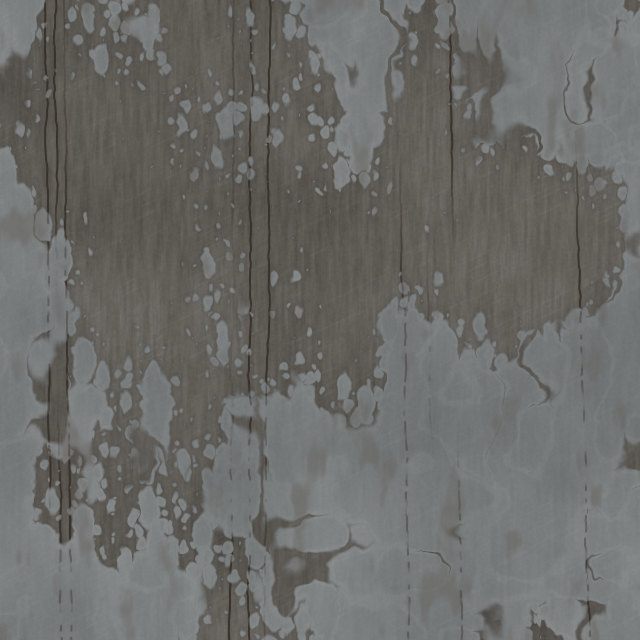
A WebGL 2 fragment shader for this texture:

```glsl
#version 300 es
precision highp float;
// Worn wall: flaking grey-blue paint over dark, vertically grained boards with thin seams.
uniform vec2 u_resolution;
out vec4 fragColor;

const vec3 WOOD_DARK = vec3(0.325, 0.307, 0.285);
const vec3 WOOD_LIGHT = vec3(0.425, 0.415, 0.393);
const vec3 PAINT_DARK = vec3(0.430, 0.446, 0.450);
const vec3 PAINT_LIGHT = vec3(0.515, 0.527, 0.529);
const vec3 STAIN = vec3(0.405, 0.395, 0.375);
const vec3 SEAM = vec3(0.205, 0.170, 0.145);
const float PAINT_BIAS = 0.29;     // higher leaves more paint
const float WEAR_DEPTH = 0.64;     // strength of the two large bare areas
const float PATCH_NOISE = 1.05;    // raggedness of the bare areas
const float EDGE_SOFTNESS = 0.0016;
const float SLIT_WIDTH = 0.0055;
const float SEAM_WIDTH = 0.0015;
const int SEAM_COUNT = 10;

float hash(vec2 p) {
  vec3 q = fract(vec3(p.xyx) * 0.1031);
  q += dot(q, q.yzx + 33.33);
  return fract((q.x + q.y) * q.z);
}

float noise(vec2 p) {
  vec2 i = floor(p), f = fract(p);
  f = f * f * (3.0 - 2.0 * f);
  return mix(mix(hash(i), hash(i + vec2(1, 0)), f.x),
             mix(hash(i + vec2(0, 1)), hash(i + vec2(1, 1)), f.x), f.y);
}

float fbm(vec2 p, int octaves) {
  float sum = 0.0, amp = 0.5, total = 0.0;
  for (int i = 0; i < octaves; i++) {
    sum += amp * noise(p);
    total += amp;
    amp *= 0.5;
    p = p * 2.03 + 17.3;
  }
  return sum / total;
}

float bareArea(vec2 p, vec2 center, vec2 radius) {
  vec2 q = (p - center) / radius;
  return exp(-dot(q, q));
}

// Positive where paint survives, negative on bare boards.
float coverage(vec2 p) {
  float bare = bareArea(p, vec2(0.27, 0.66), vec2(0.32, 0.42))
             + bareArea(p, vec2(0.87, 0.63), vec2(0.21, 0.14));
  return PAINT_BIAS - WEAR_DEPTH * bare + PATCH_NOISE * (fbm(p * vec2(9.0, 5.0) + 40.0, 3) - 0.5);
}

// Union of rounded flakes, sized by the local coverage; returns inner depth.
float flakes(vec2 p, vec2 cells) {
  vec2 g = p * cells, base = floor(g);
  float depth = -1.0;
  for (int y = -1; y <= 1; y++)
    for (int x = -1; x <= 1; x++) {
      vec2 id = base + vec2(x, y);
      vec2 center = id + 0.15 + 0.7 * vec2(hash(id + 3.1), hash(id + 71.7));
      float radius = 0.18 + 1.5 * coverage(center / cells) + 0.55 * (hash(id + 131.0) - 0.5);
      depth = max(depth, min(radius, 0.9) - length(g - center));
    }
  return depth / cells.x;
}

// Distance to short, upright cracks in the paint.
float slits(vec2 p) {
  float line = abs(noise(p * vec2(24.0, 5.5) + 1.5 * noise(p * 18.0)) - 0.5) / 28.0;
  float open = smoothstep(0.45, 0.85, noise(p * vec2(13.0, 7.0) + 90.0));
  return line - SLIT_WIDTH * open + 0.0018;
}

float seams(vec2 p) {
  float mark = 0.0;
  for (int i = 0; i < SEAM_COUNT; i++) {
    float k = float(i), group = floor(k / 3.0);
    float lean = 0.07 * (hash(vec2(group, 5.0)) - 0.4);
    float x = 0.08 + 0.28 * group + 0.025 * mod(k, 3.0) * (0.6 + group * 0.5) + lean * p.y;
    x += 0.005 * (noise(vec2(p.y * 14.0, k * 9.0)) - 0.5) + 0.002 * (noise(vec2(p.y * 80.0, k)) - 0.5);
    float strength = smoothstep(0.3, 0.6, noise(vec2(k * 7.3, p.y * 2.2 + k)));
    float d = abs(p.x - x);
    float core = 1.0 - smoothstep(SEAM_WIDTH * 0.4, SEAM_WIDTH * 1.6, d);
    mark = max(mark, strength * (core + 0.15 * exp(-d * 260.0)));
  }
  return min(mark, 1.0);
}

void main() {
  vec2 p = gl_FragCoord.xy / u_resolution.y;
  float aa = max(EDGE_SOFTNESS, 0.8 / u_resolution.y);

  // Paint outline: ragged warp, two flake sizes, a solid interior, then cracks.
  vec2 warp = vec2(fbm(p * 65.0, 2), fbm(p * 65.0 + 31.0, 2)) - 0.5;
  vec2 w = p + 0.012 * warp;
  float depth = max(flakes(w, vec2(27.0, 13.0)), flakes(w + 0.37 / 55.0, vec2(56.0, 42.0)));
  depth = max(depth, (coverage(w) - 0.1) * 0.1);
  depth = min(depth, slits(w));
  float paintMask = smoothstep(-aa, aa, depth);

  // Shared fine texture.
  float cloud = fbm(p * 6.0 + 12.0, 4);
  float grain = fbm(p * vec2(190.0, 22.0), 3) - 0.5;
  float speckle = noise(p * 330.0) - 0.5;
  float scratch = smoothstep(0.72, 0.95, noise(mat2(0.9, -0.44, 0.44, 0.9) * p * vec2(14.0, 260.0)));

  // Bare boards, darkened just outside the flakes.
  float woodTone = 0.54 + 1.0 * (cloud - 0.5) + 0.85 * grain + 0.22 * speckle + 0.15 * scratch;
  vec3 wood = mix(WOOD_DARK, WOOD_LIGHT, clamp(woodTone, -0.2, 1.2));
  wood *= 1.0 - 0.09 * exp(min(depth, 0.0) * 260.0);

  // Paint, with a pale raised rim and brownish stains.
  float paintTone = 0.46 + 1.3 * (fbm(p * vec2(8.0, 6.0) + 55.0, 4) - 0.5) + 0.35 * grain + 0.2 * speckle;
  vec3 paint = mix(PAINT_DARK, PAINT_LIGHT, clamp(paintTone, -0.2, 1.2));
  float rim = (depth - 0.0028) / 0.002;
  paint += 0.022 * exp(-rim * rim) + 0.01 * scratch;
  paint = mix(paint, STAIN, 0.5 * smoothstep(0.58, 0.8, fbm(p * vec2(30.0, 14.0) + 8.0, 3)));

  // Seams are dark on wood and broken into faint dots under paint.
  float dots = smoothstep(0.3, 0.7, noise(vec2(floor(p.x * 12.0), p.y * 110.0)));
  float seam = seams(p) * mix(0.85, 0.4 * dots, paintMask);
  fragColor = vec4(mix(mix(wood, paint, paintMask), SEAM, seam), 1.0);
}
```
